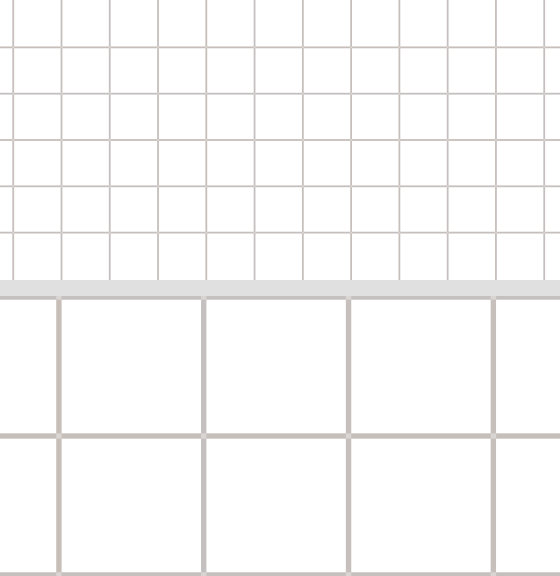
Top, the full canvas; bottom, a detail of the centre.
This pattern is drawn by a Shadertoy shader. Its source:

```glsl
// Thin warm-grey grid on white, with paler crossings and slight tint changes per line.

const vec3 PAPER = vec3(1.0);
const vec3 WARM_LINE = vec3(0.78, 0.745, 0.72);
const vec3 COOL_LINE = vec3(0.77, 0.755, 0.75);
const vec3 CROSSING = vec3(0.85, 0.835, 0.825);

// Lengths are fractions of the canvas height
const vec2 SPACING = vec2(0.1724, 0.1654);
const vec2 OFFSET = vec2(0.0816, 0.0);
const vec2 MAX_INDEX = vec2(6.0, 2.0);
const float LINE_WIDTH = 0.0064;

float hash(float n) {
    return fract(sin(n * 12.9898) * 43758.5453);
}

// Index of the closest line on each axis
vec2 nearestLine(vec2 p, vec2 spacing, vec2 offset, vec2 maxIndex) {
    return clamp(round((p - offset) / spacing), -maxIndex, maxIndex);
}

// Antialiased coverage of a stripe at distance d from its centre
float stripe(float d, float width, float pixel) {
    return clamp((0.5 * width - abs(d)) / pixel + 0.5, 0.0, 1.0);
}

vec3 lineColor(float index, float seed) {
    return mix(WARM_LINE, COOL_LINE, hash(index + seed));
}

void mainImage(out vec4 fragColor, in vec2 fragCoord) {
    float pixel = 1.0 / iResolution.y;
    vec2 p = (fragCoord - 0.5 * iResolution.xy) * pixel;

    vec2 index = nearestLine(p, SPACING, OFFSET, MAX_INDEX);
    vec2 d = p - OFFSET - index * SPACING;
    float vertical = stripe(d.x, LINE_WIDTH, pixel);
    float horizontal = stripe(d.y, LINE_WIDTH, pixel);

    // Lines, then the lighter joints where they meet
    vec3 color = mix(PAPER, lineColor(index.y, 17.0), horizontal);
    color = mix(color, lineColor(index.x, 41.0), vertical);
    color = mix(color, CROSSING, vertical * horizontal);

    fragColor = vec4(color, 1.0);
}
```
